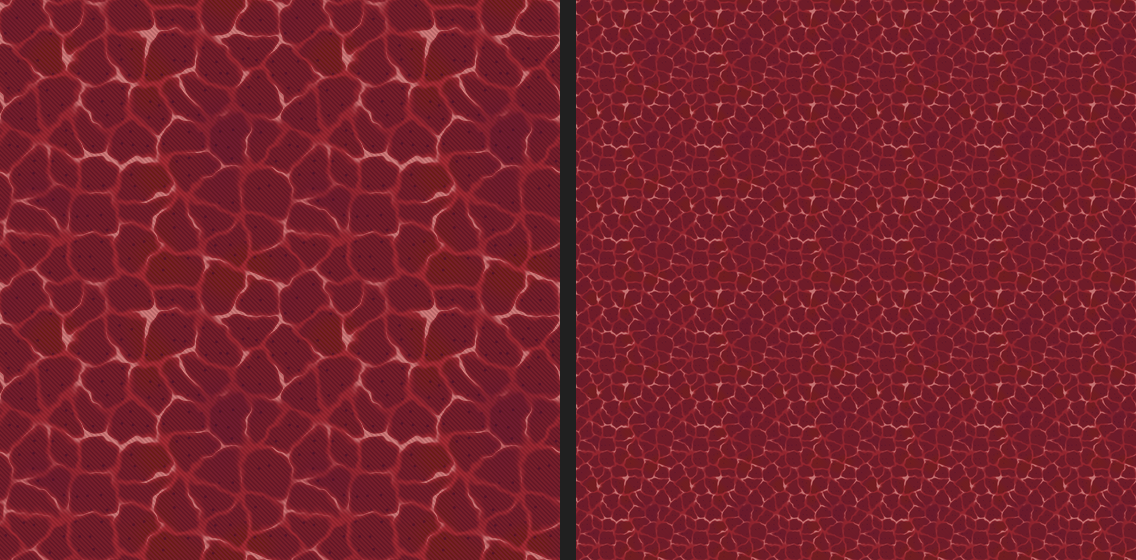
Left, the tile; right, the same tile 3 across and 3 down.
This texture is drawn by a Shadertoy shader. Its source:

```glsl
const float CELLS = 7.0; // cells along one side of a repeat

vec2 hash2(vec2 p) {
    vec3 q = fract(p.xyx * vec3(0.1031, 0.1030, 0.0973));
    q += dot(q, q.yzx + 33.33);
    return fract((q.xx + q.yz) * q.zy);
}

// Gradient noise that wraps after a whole number of lattice steps
float corner(vec2 cell, vec2 offset, float period) {
    float angle = 6.2832 * hash2(mod(cell, period) + period * 3.0).x;
    return dot(vec2(cos(angle), sin(angle)), offset);
}

float wrapNoise(vec2 p, float period) {
    vec2 i = floor(p), f = p - i;
    vec2 u = f * f * f * (f * (f * 6.0 - 15.0) + 10.0);
    vec2 e = vec2(1.0, 0.0);
    float low = mix(corner(i, f, period), corner(i + e, f - e, period), u.x);
    float high = mix(corner(i + e.yx, f - e.yx, period), corner(i + 1.0, f - 1.0, period), u.x);
    return mix(low, high, u.y);
}

vec2 site(vec2 cell) {
    return cell + 0.04 + 0.92 * hash2(mod(cell, CELLS) + 17.0);
}

// Distance to the membrane, blended so that cells are round and junctions thick
float membrane(vec2 p) {
    vec2 home = floor(p), nearest = home;
    float best = 1e3;
    for (int y = -1; y <= 1; y++)
    for (int x = -1; x <= 1; x++) {
        vec2 cell = home + vec2(x, y);
        float d = distance(p, site(cell));
        if (d < best) { best = d; nearest = cell; }
    }
    vec2 a = site(nearest);
    float sum = 0.0;
    for (int y = -2; y <= 2; y++)
    for (int x = -2; x <= 2; x++) {
        if (x == 0 && y == 0) continue;
        vec2 b = site(nearest + vec2(x, y));
        sum += exp(-18.0 * dot(0.5 * (a + b) - p, normalize(b - a)));
    }
    return -log(sum) / 18.0;
}

void mainImage(out vec4 fragColor, in vec2 fragCoord) {
    // Two repeats each way
    vec2 tile = fract(fragCoord / iResolution.xy * 2.0);

    // Gently wavering cell walls
    vec2 warp = vec2(wrapNoise(tile * 8.0, 8.0), wrapNoise(tile * 8.0 + 4.5, 8.0));
    warp += 0.3 * vec2(wrapNoise(tile * 27.0, 27.0), wrapNoise(tile * 27.0 + 8.5, 27.0));
    float d = membrane(tile * CELLS + 0.28 * warp);

    float broad = wrapNoise(tile * 4.0 + 0.3, 4.0);
    float patches = wrapNoise(tile * 9.0 + 0.6, 9.0);
    float grain = wrapNoise(tile * 32.0, 32.0);

    // Diagonal weave over darker and brownish ground
    float weave = sin(6.2832 * (64.0 * (tile.x + tile.y) + 0.125));
    vec3 deep = mix(vec3(0.385, 0.095, 0.15), vec3(0.41, 0.11, 0.08), smoothstep(0.1, 0.4, broad));
    vec3 flesh = mix(vec3(0.48, 0.12, 0.17), vec3(0.45, 0.11, 0.19), smoothstep(0.1, 0.5, -broad));
    vec3 color = mix(deep, flesh, smoothstep(-0.7, 0.5, weave));

    // Sparse dark specks
    vec2 speckCell = floor(tile * 20.0);
    vec2 speckRandom = hash2(speckCell + 51.0);
    float speck = distance(fract(tile * 20.0), 0.2 + 0.6 * speckRandom);
    color = mix(color, vec3(0.29, 0.06, 0.16), 0.7 * smoothstep(0.14, 0.05, speck) * step(0.45, speckRandom.y));

    // Soft red walls, uneven in width
    float width = 0.125 + 0.08 * patches + 0.04 * grain;
    float glow = smoothstep(width, 0.0, d) * clamp(0.8 + 0.6 * broad, 0.0, 1.0);
    color = mix(color, vec3(0.61, 0.155, 0.19), glow);

    // Thin rosy filaments, broken along their length
    float filament = smoothstep(0.035, -0.005, d + 0.02 * grain) * smoothstep(-0.15, 0.25, patches);
    color = mix(color, vec3(0.69, 0.31, 0.33), filament);

    // Pale glints swelling at some junctions
    float swell = smoothstep(0.2, 0.6, patches + 0.4 * broad);
    float glint = smoothstep(0.02, -0.02, d + 0.04 * grain - 0.06 * swell);
    glint *= smoothstep(0.0, 0.25, patches + 0.3 * broad);
    color = mix(color, vec3(0.77, 0.45, 0.45), glint);

    // The weave also crosses the walls and glints
    color *= 1.0 + 0.11 * weave * max(glow, max(filament, glint));
    fragColor = vec4(color, 1.0);
}
```
